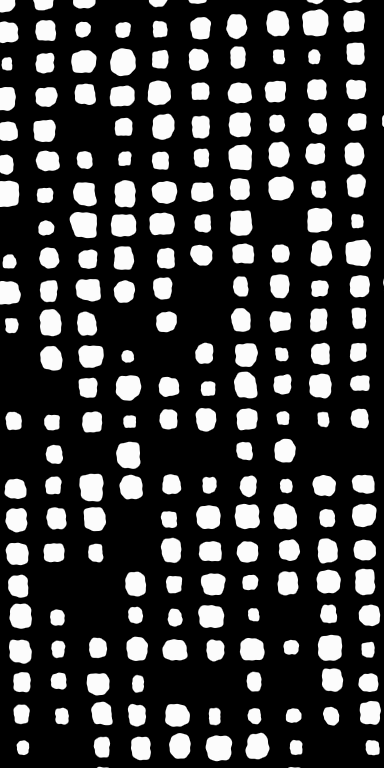
Write a WebGL 1 fragment shader that draws this pattern.

```glsl
precision highp float;
// Uneven white ink blobs on black, in a slightly skewed grid with gaps.
uniform vec2 u_resolution;

#define PITCH vec2(0.101, 0.0846)    // column and row spacing, canvas width = 1
#define ORIGIN vec2(0.012, 0.0013)   // centre of the first blob, from the top left
#define BLOB_RADIUS vec2(0.0262, 0.028)
#define SIZE_RANGE vec2(0.42, 1.15)  // smallest and largest blob scale
#define JITTER 0.055                 // centre offset, in cells
#define WOBBLE 0.07                  // outline irregularity
#define MISSING 0.1                  // share of empty cells
#define INK vec3(0.99)
#define GROUND vec3(0.0)

float hash(vec2 cell, float seed) {
  return fract(sin(dot(cell, vec2(12.99, 78.23)) + seed * 37.7) * 4375.85);
}

// Signed value in -1..1 for a cell.
float vary(vec2 cell, float seed) {
  return 2.0 * hash(cell, seed) - 1.0;
}

// Canvas position (y down) to grid coordinates: columns lean, rows flatten downward.
vec2 skewedGrid(vec2 p) {
  float lean = p.y * (0.0129 + 0.0065 * p.y);
  float tilt = 0.0155 * (2.0 - p.y) * p.x;
  return (p + vec2(-lean, tilt) - ORIGIN) / PITCH;
}

// Empty cells are random, with a mild tendency to clump.
float isPresent(vec2 cell) {
  float clump = sin(cell.x * 0.9 + cell.y * 0.35) * sin(cell.y * 0.8 - cell.x * 0.3);
  return step(MISSING * (1.0 + 0.8 * clump), hash(cell, 1.0));
}

// Approximate distance to a rounded-box blob with a wavy outline.
float blobDistance(vec2 q, vec2 cell) {
  float size = mix(SIZE_RANGE.x, SIZE_RANGE.y, pow(hash(cell, 2.0), 0.4));
  vec2 stretch = 1.0 + vec2(0.17, 0.09) * vec2(vary(cell, 3.0), vary(cell, 4.0));
  vec2 radius = BLOB_RADIUS * size * stretch;
  float power = mix(2.2, 4.2, hash(cell, 5.0));
  vec2 n = pow(abs(q / radius) + 1e-4, vec2(power));
  float reach = pow(n.x + n.y, 1.0 / power);

  float angle = atan(q.y, q.x + 1e-6);
  float wave = vary(cell, 6.0) * sin(2.0 * angle + 6.28 * hash(cell, 7.0))
             + 0.8 * vary(cell, 8.0) * sin(3.0 * angle + 6.28 * hash(cell, 9.0))
             + 0.5 * vary(cell, 10.0) * sin(5.0 * angle + 6.28 * hash(cell, 11.0))
             + 0.3 * sin(9.0 * angle + 6.28 * hash(cell, 12.0));
  return (reach - 1.0 - WOBBLE * wave) * min(radius.x, radius.y);
}

void main() {
  vec2 p = gl_FragCoord.xy / u_resolution * vec2(1.0, 2.0);
  p.y = 2.0 - p.y;

  // Nearest cell and the offset from its jittered centre.
  vec2 grid = skewedGrid(p);
  vec2 cell = floor(grid + 0.5);
  vec2 centre = cell + JITTER * vec2(vary(cell, 13.0), vary(cell, 14.0));
  float dist = blobDistance((grid - centre) * PITCH, cell);

  // One-pixel soft edge.
  float cover = clamp(0.5 - dist * u_resolution.x, 0.0, 1.0) * isPresent(cell);
  gl_FragColor = vec4(mix(GROUND, INK, cover), 1.0);
}
```
